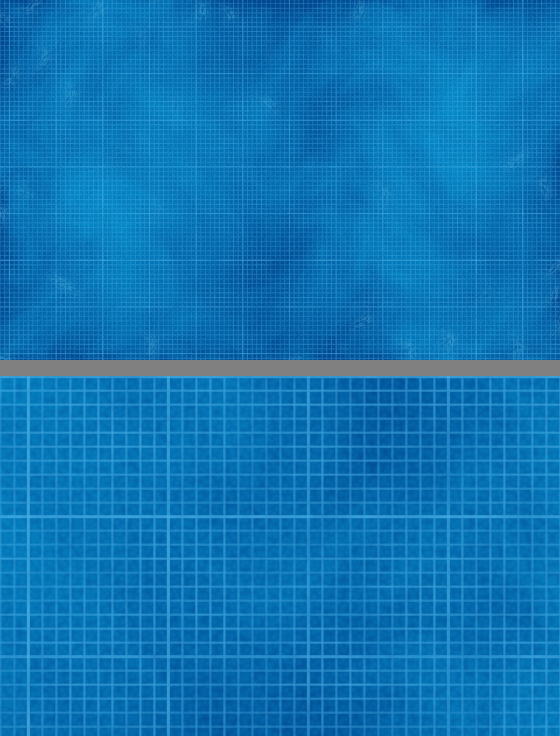
Top, the full canvas; bottom, a detail of the centre.
A Shadertoy shader for this pattern:

```glsl
// Lengths are fractions of the canvas width.
const float MAJOR_COUNT = 12.0;              // large squares across
const float MINOR_PER_MAJOR = 10.0;
const vec2  GRID_ORIGIN = vec2(0.0169, 0.0115);
const float MAJOR_WIDTH = 0.0018;
const float MINOR_WIDTH = 0.0013;
const float MAJOR_INK = 0.60;
const float MINOR_INK = 0.40;
const float FILTER_PIXELS = 1.05;

const vec3 DEEP_BLUE  = vec3(0.005, 0.295, 0.575);
const vec3 LIGHT_BLUE = vec3(0.025, 0.535, 0.780);
const vec3 LINE_BLUE  = vec3(0.320, 0.720, 0.930);
const vec3 SCUFF_BLUE = vec3(0.320, 0.690, 0.850);

const float CLOUD_SCALE = 14.0;
const float CLOUD_DEPTH = 0.30;
const float GRAIN_SCALE = 290.0;
const float GRAIN_DEPTH = 0.30;
const float EDGE_FADE = 0.020;
const float EDGE_DEPTH = 0.55;
const float SCUFF_SCALE = 15.0;
const float SCUFF_DEPTH = 0.42;
const mat2  TURN = mat2(0.8, 0.6, -0.6, 0.8);

vec2 hash22(vec2 p) {
    vec3 q = fract(p.xyx * vec3(0.1031, 0.1030, 0.0973));
    q += dot(q, q.yzx + 33.33);
    return fract((q.xx + q.yz) * q.zy);
}

// Distance to the nearest jittered cell point
float cellular(vec2 p) {
    vec2 cell = floor(p);
    float nearest = 4.0;
    for (int y = -1; y <= 1; y++)
    for (int x = -1; x <= 1; x++) {
        vec2 id = cell + vec2(x, y);
        vec2 d = id + hash22(id) - p;
        nearest = min(nearest, dot(d, d));
    }
    return sqrt(nearest);
}

// Warped, layered sines
float clouds(vec2 p) {
    float sum = 0.0, amplitude = 0.5;
    for (int i = 0; i < 6; i++) {
        p += 0.55 * sin(p.yx + float(i));
        sum += amplitude * sin(p.x) * sin(p.y);
        p = TURN * p * 1.8 + 1.3;
        amplitude *= 0.64;
    }
    return sum;
}

// Box-filtered coverage of evenly spaced lines, inked unevenly
float ruledLines(float x, float pitch, float width, float pixel) {
    float index = floor(x / pitch + 0.5);
    float d = x - index * pitch;
    float h = 0.5 * pixel;
    float coverage = (clamp(d + 0.5 * width, -h, h) - clamp(d - 0.5 * width, -h, h)) / pixel;
    return coverage * mix(0.8, 1.2, hash22(vec2(index, 5.0)).x);
}

float grid(vec2 p, float pitch, float width, float pixel) {
    float across = ruledLines(p.x, pitch, width, pixel);
    float down = ruledLines(p.y, pitch, width, pixel);
    return max(across, down) + 0.3 * min(across, down);
}

// Scattered patches of fine scratches
float scuffs(vec2 p, float chance) {
    vec2 cell = floor(p);
    float sum = 0.0;
    for (int y = -1; y <= 1; y++)
    for (int x = -1; x <= 1; x++) {
        vec2 id = cell + vec2(x, y);
        vec2 kind = hash22(id + 37.0);
        float angle = 6.2832 * kind.y;
        vec2 q = p - id - hash22(id);
        q = mat2(cos(angle), -sin(angle), sin(angle), cos(angle)) * q;
        q.y += 0.12 * sin(5.0 * q.x + angle);
        float patchMask = exp(-dot(q * q, vec2(9.0, 40.0)));
        float streak = smoothstep(0.7, 0.1, cellular(q * vec2(7.0, 17.0) + id * 7.0));
        sum += patchMask * streak * smoothstep(kind.x, kind.x + 0.12, chance);
    }
    return min(sum, 1.0);
}

void mainImage(out vec4 fragColor, in vec2 fragCoord) {
    vec2 uv = fragCoord / iResolution.x;
    vec2 size = vec2(1.0, iResolution.y / iResolution.x);
    float pixel = FILTER_PIXELS / iResolution.x;

    // Broad light and dark areas with paper grain
    float cloud = clouds(uv * CLOUD_SCALE + 2.0);
    float tone = 0.545 + CLOUD_DEPTH * cloud;
    tone += 0.16 * cos(10.5 * (uv.x - 0.2) + 0.5 * cloud);
    tone += 0.09 * cos(11.0 * (uv.y - 0.35) - 2.0 * uv.x * uv.x);
    tone += GRAIN_DEPTH * (0.46 - cellular(uv * GRAIN_SCALE));

    // Ragged dark border
    vec2 border = min(uv, size - uv);
    float edge = min(border.x, border.y);
    float ragged = max(edge + 0.018 * clouds(uv * 32.0), 0.0);
    tone -= EDGE_DEPTH * exp(-ragged / EDGE_FADE) * smoothstep(-0.6, 0.5, clouds(uv * 9.0 + 6.0));
    vec3 color = mix(DEEP_BLUE, LIGHT_BLUE, clamp(tone, -0.05, 1.2));

    // Worn patches, denser near the border
    float chance = 0.13 + 0.5 * exp(-edge / 0.04);
    color = mix(color, SCUFF_BLUE, SCUFF_DEPTH * scuffs(uv * SCUFF_SCALE, chance));

    // Fine and heavy grid lines
    vec2 p = uv - GRID_ORIGIN;
    float pitch = 1.0 / MAJOR_COUNT;
    float wear = 0.95 + 0.3 * clouds(uv * 45.0);
    float fine = MINOR_INK * grid(p, pitch / MINOR_PER_MAJOR, MINOR_WIDTH, pixel);
    float heavy = MAJOR_INK * grid(p, pitch, MAJOR_WIDTH, pixel);
    color = mix(color, LINE_BLUE, clamp(max(fine, heavy) * wear, 0.0, 1.0));

    fragColor = vec4(max(color, 0.0), 1.0);
}
```
